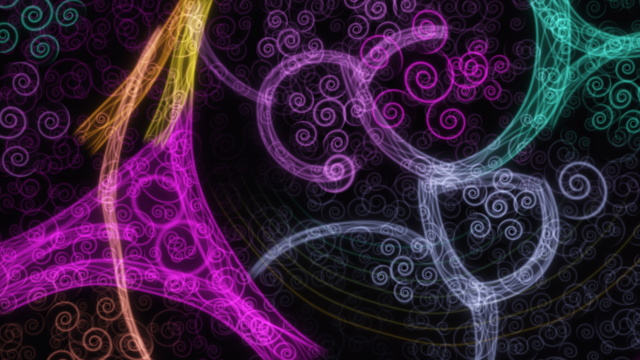
A WebGL 1 fragment shader for this background:

```glsl
precision highp float;
uniform vec2 u_resolution;

const float TAU = 6.2832;
const vec3 MAGENTA = vec3(.95, .06, .92);
const vec3 VIOLET = vec3(.62, .25, .72);
const vec3 ICE = vec3(.52, .56, .85);
const vec3 AQUA = vec3(.15, .82, .7);
const vec3 GOLD = vec3(.95, .75, .1);
const vec3 ORANGE = vec3(.95, .48, .08);
const vec3 SALMON = vec3(.9, .4, .34);

float hash(vec2 p) {
  vec3 q = fract(p.xyx * .1031);
  q += dot(q, q.yzx + 33.33);
  return fract((q.x + q.y) * q.z);
}

float ramp(float a, float b, float x) {
  x = clamp((x - a) / (b - a), 0., 1.);
  return x * x * (3. - 2. * x);
}

float glow(float d, float w) {
  return exp(-d * d / (w * w)) + .16 * exp(-abs(d) / (w * 4.));
}

// A negative radius reverses the winding
float spiral(vec2 p, float radius, float w) {
  float size = abs(radius), r = max(length(p) / size, .001);
  float turn = fract((7. * log(r) + sign(radius) * atan(p.y, p.x) + 40. * size) / TAU);
  return glow(abs(turn - .5) * r * size * .85, w) * ramp(.06, .2, r) * ramp(1., .84, r);
}

// One scroll with five smaller ones around it
float rosette(vec3 s, float x, float y, float radius) {
  vec2 p = s.xy - vec2(x, y);
  float sector = TAU / 5., a = mod(atan(p.y, p.x) + radius, sector) - .5 * sector;
  vec2 q = length(p) * vec2(cos(a), sin(a)) - vec2(abs(radius) * .7, 0);
  return spiral(p, radius * .5, .015) + .8 * spiral(q, -radius * .38, .013);
}

// Scattered scrolls, one per cell
float curls(vec2 p, float scale) {
  p *= scale;
  float light = 0.;
  for (int j = -1; j <= 1; j++)
    for (int i = -1; i <= 1; i++) {
      vec2 c = floor(p) + vec2(i, j), h = vec2(hash(c), hash(c + 31.));
      float spin = hash(c + 71.) < .5 ? -1. : 1.;
      light += spiral(p - c - .2 - .6 * h, spin * (.35 + .35 * hash(c + 53.)), .012 * scale);
    }
  return light;
}

// Arc between two ends: position along it, offset to its left, length
vec3 arc(vec2 p, vec4 ends, float bulge) {
  vec2 span = ends.zw - ends.xy, along = normalize(span), left = vec2(-along.y, along.x);
  float h = .5 * length(span), r = (h * h + bulge * bulge) / (2. * bulge), side = sign(r);
  vec2 q = p - ends.xy - .5 * span - left * (bulge - r);
  float spread = atan(h, abs(r) - abs(bulge)), angle = atan(dot(q, along), dot(q, left) * side);
  return vec3(.5 + .5 * angle / spread, (length(q) - abs(r)) * side, 2. * spread * abs(r));
}

// Braided strands between two rims; s holds point and lace light
float band(vec3 s, vec4 ends, float bulge, float w0, float w1) {
  vec3 k = arc(s.xy, ends, bulge);
  float w = mix(w0, w1, clamp(k.x, 0., 1.)), light = glow(abs(k.y) - w, .016);
  for (int i = 0; i < 5; i++) {
    float n = float(i), wave = sin(k.x * k.z * (1.5 + n * .9) + n * 2.4);
    light += .5 * glow(k.y - w * wave * (.9 - .1 * n), .014);
  }
  float body = ramp(1.2, .7, abs(k.y) / w) * (.1 + .5 * s.z);
  return ramp(-.04, .06, k.x) * ramp(1.04, .94, k.x) * (.6 * light + body);
}

vec3 leftWeb(vec3 s) {
  vec4 east = vec4(2.5, 4.4, 3.75, 0), south = vec4(0, .7, 3.4, 0), west = vec4(-.1, 1.25, 2.2, 2.9);
  float inside = ramp(.08, -.08, arc(s.xy, east, -.85).y) * ramp(-.08, .08, arc(s.xy, south, .65).y)
    * ramp(.08, -.08, arc(s.xy, west, -.17).y);
  float loops = glow(distance(s.xy, vec2(1.9)) - .29, .03) + glow(distance(s.xy, vec2(2.2, 1.35)) - .33, .03);
  float light = band(s, south, .65, .13, .17) + .6 * band(s, west, -.17, .1, .07)
    + .7 * band(s, vec4(-.1, .9, 1.6, 1.5), .25, .08, .08) + inside * (.13 + .5 * s.z + .6 * loops);
  return MAGENTA * light * ramp(3.4, 2.6, s.y)
    + mix(MAGENTA, GOLD, ramp(2.8, 3.4, s.y)) * band(s, east, -.85, .07, .2)
    + ORANGE * band(s, vec4(2.3, 4.4, 1, 2.6), .1, .07, .17)
    + GOLD * .8 * band(s, vec4(2.4, 4.4, 1.85, 2.6), .05, .15, .12)
    + SALMON * (band(s, vec4(1.95, 4, 1.3, 1.9), -.15, .03, .1) + band(s, vec4(1.3, 2, 1.8, -.1), -.1, .06, .03));
}

vec3 upperRings(vec3 s) {
  vec3 rim = mix(mix(VIOLET, ICE, ramp(4.4, 5.4, s.x)), AQUA, ramp(5.4, 6.4, s.x));
  float arcs = band(s, vec4(4.2, 3.6, 5.5, 2.2), -.33, .1, .13) + band(s, vec4(5.1, 2.2, 6.55, 4.4), -.68, .1, .22)
    + .8 * band(s, vec4(6.5, 4.4, 7.8, 3.75), -.22, .2, .1) + .6 * band(s, vec4(6.5, 2.8, 7.8, 3.85), .25, .12, .08);
  float loops = band(s, vec4(5.4, 3.95, 4.3, 3.3), -.2, .06, .1) + .8 * band(s, vec4(4.3, 3.5, 4.3, 2.4), -1.15, .06, .09)
    + .5 * band(s, vec4(2.35, 4.3, 3.3, 3.1), -.3, .08, .05) + spiral(s.xy - vec2(4.05, 2.3), .3, .02)
    + .8 * rosette(s, 3.9, 2.95, .52) + .6 * rosette(s, 3.5, 3.85, -.42) + .7 * rosette(s, 4.55, 4.2, .5);
  float core = .8 * rosette(s, 5.08, 3.4, -.85) + .5 * rosette(s, 5.75, 3.45, .4);
  return rim * arcs + VIOLET * loops + MAGENTA * core;
}

vec3 lowerRings(vec3 s) {
  return ICE * (band(s, vec4(5.15, 2.15, 5.8, .7), -.22, .1, .14) + band(s, vec4(5.6, .8, 6.5, 2.1), -.5, .13, .07)
    + .6 * band(s, vec4(5.2, 2.05, 6.5, 2.05), .14, .08, .08) + .8 * band(s, vec4(5.75, .8, 5.8, -.1), .08, .15, .1)
    + .6 * band(s, vec4(3, 1, 5.1, 1.35), .42, .04, .07) + .8 * rosette(s, 6., 1.85, .5)
    + .6 * rosette(s, 4.85, 1.1, -.42) + .7 * spiral(s.xy - vec2(6.95, 2.1), .45, .018));
}

// Faint scrolls and hair-thin arcs
vec3 backdrop(vec3 s) {
  vec3 tint = mix(MAGENTA * .55, VIOLET * .8, ramp(2.2, 3.4, s.x));
  tint = mix(tint, ICE * .7, ramp(2.5, 1.7, s.y) * ramp(2.7, 3.7, s.x));
  tint = mix(tint, AQUA * .6, ramp(6.1, 6.9, s.x) * ramp(1.9, 2.9, s.y));
  tint = mix(tint, SALMON * .6, ramp(1.3, .8, s.y) * ramp(2.5, 1.7, s.x));
  float open = ramp(.4, 1.1, distance(s.xy, vec2(2.9, 2.3))) * ramp(.5, 1.3, distance(s.xy, vec2(4.1, .2)));
  vec3 col = tint * mix(.08, .36, open) * s.z;
  for (int i = 0; i < 7; i++) {
    float n = float(i), d = distance(s.xy, vec2(5.4 - .1 * n, 3.3 - .05 * n)) - 3.1 + .24 * n;
    col += mix(GOLD, AQUA, n / 6.) * .13 * glow(d, .014) * ramp(2.4, 1.2, s.y);
  }
  return col + VIOLET * .6 * rosette(s, .1, 2.9, .7) + SALMON * .5 * rosette(s, 1.15, .2, .65)
    + AQUA * .5 * (rosette(s, .4, 4.15, -.6) + rosette(s, 7.45, 3.15, .5));
}

void main() {
  vec2 p = gl_FragCoord.xy / u_resolution.y * 4.32;
  p += .02 * sin(p.yx * 3.7 + sin(p * 2.3));
  vec3 s = vec3(p, .6 * curls(p, 1.7) + .5 * curls(p + 5., 3.6));
  vec3 col = vec3(.018, .013, .022) + backdrop(s) + leftWeb(s) + upperRings(s) + lowerRings(s);
  gl_FragColor = vec4(1. - exp(-1.2 * col), 1);
}
```
